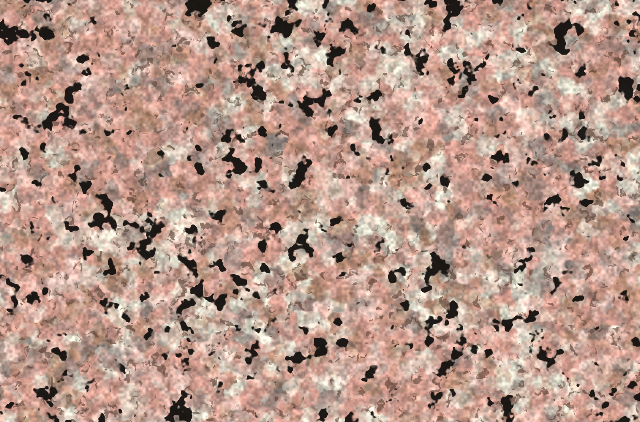
Give the GLSL for this texture, as a Shadertoy shader.

```glsl
const vec3 ROSE  = vec3(0.78, 0.58, 0.53);
const vec3 BLUSH = vec3(0.86, 0.74, 0.70);
const vec3 CREAM = vec3(0.84, 0.83, 0.77);
const vec3 TAN   = vec3(0.65, 0.50, 0.41);
const vec3 SMOKE = vec3(0.50, 0.46, 0.44);
const vec3 BROWN = vec3(0.36, 0.26, 0.21);
const vec3 MICA  = vec3(0.08, 0.07, 0.06);

vec3 hash3(vec2 p) {
    vec3 q = fract(p.xyx * vec3(0.1031, 0.1030, 0.0973));
    q += dot(q, q.yxz + 33.33);
    return fract((q.xxy + q.yzz) * q.zyx);
}

float noise(vec2 p) {
    vec2 i = floor(p), f = fract(p);
    vec2 u = f * f * (3.0 - 2.0 * f);
    float low  = mix(hash3(i).x, hash3(i + vec2(1, 0)).x, u.x);
    float high = mix(hash3(i + vec2(0, 1)).x, hash3(i + vec2(1, 1)).x, u.x);
    return mix(low, high, u.y);
}

// Three octaves, each turned so that the lattice does not show
float fbm(vec2 p) {
    mat2 turn = mat2(0.8, 0.6, -0.6, 0.8);
    float sum = 0.0, weight = 0.58;
    for (int i = 0; i < 3; i++) {
        p = turn * p + 17.3;
        sum += weight * noise(p);
        p *= 2.1;
        weight *= 0.5;
    }
    return sum;
}

// Pick a mineral from a random value; pale patches favour cream
vec3 mineral(float pick, float pale) {
    float creamShare = 0.04 + 0.28 * pale;
    if (pick < 0.10) return SMOKE;
    if (pick < 0.23) return TAN;
    if (pick < 0.23 + creamShare) return CREAM;
    if (pick < 0.49 + 0.5 * creamShare) return BLUSH;
    return ROSE;
}

// Soft-edged crystals: nearby cell colours weighted by closeness
vec3 crystals(vec2 p, float pale, float sharpness) {
    vec2 cell = floor(p);
    vec3 sum = vec3(0.0);
    float total = 0.0;
    for (int y = -1; y <= 1; y++)
    for (int x = -1; x <= 1; x++) {
        vec2 id = cell + vec2(x, y);
        vec3 rnd = hash3(id + 71.0);
        vec2 offset = id + rnd.xy - p;
        float weight = exp(-sharpness * dot(offset, offset));
        vec3 tint = mineral(rnd.z, pale) * (0.93 + 0.14 * rnd.x);
        sum += weight * tint;
        total += weight;
    }
    return sum / total;
}

// Coverage of irregular flecks where the noise exceeds a level
float flecks(vec2 p, float level, float softness) {
    return smoothstep(level - softness, level + softness, fbm(p));
}

void mainImage(out vec4 fragColor, in vec2 fragCoord) {
    vec2 p = fragCoord / iResolution.y;
    vec2 warp = vec2(fbm(p * 55.0), fbm(p * 55.0 + 40.0)) - 0.5;
    vec2 q = p + 0.026 * warp;

    // Feldspar and quartz in two crystal sizes
    float cluster = noise(p * 7.0 + 5.0);
    float pale = smoothstep(0.25, 0.8, cluster);
    vec3 coarse = crystals(q * 27.0, pale, 14.0);
    vec3 fine = crystals(q * 58.0 + 30.0, pale, 9.0);
    vec3 color = mix(coarse, fine, 0.42);

    // Grainy mottling of tone
    color *= 0.66 + 0.44 * fbm(p * 62.0 + 9.0) + 0.32 * noise(p * 155.0);

    // Brown specks, then dark mica gathered in clusters
    color = mix(color, BROWN, 0.65 * flecks(q * 66.0 + 80.0, 0.73, 0.06));
    float micaLevel = 0.715 - 0.13 * (cluster - 0.5);
    float mica = flecks(p * 31.0 + 0.25 * warp + 120.0, micaLevel, 0.030);
    color = mix(color, MICA, 0.96 * mica);

    fragColor = vec4(clamp(color, 0.0, 1.0), 1.0);
}
```
